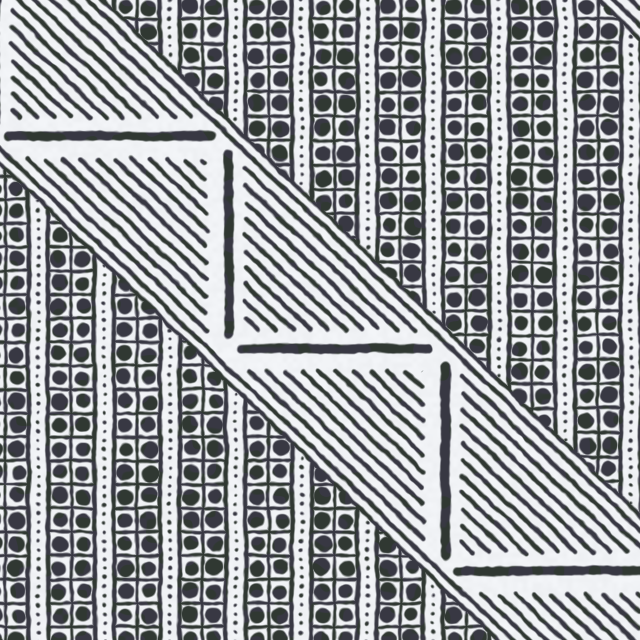
A Shadertoy shader for this pattern:

```glsl
// Hand-inked diagonal stepped band with hatching, over columns of dotted squares.

const float UNITS = 768.0;          // drawing units across the canvas
const float SLOPE = 0.96;           // fall of the band per unit across
const float NORMAL = 0.721;         // vertical to perpendicular distance
const float BAND_TOP = -118.0;      // band edges, as height above the slope line
const float BAND_BOTTOM = 195.0;
const float BAND_PERIOD = 885.0;
const float BAY = 260.0;            // width of one step
const vec3 PAPER = vec3(0.943, 0.951, 0.963);
const vec3 COOL_INK = vec3(0.22, 0.22, 0.263);
const vec3 WARM_INK = vec3(0.188, 0.22, 0.198);

float hash(vec2 p) {
    vec3 q = fract(vec3(p.xyx) * 0.1031);
    q += dot(q, q.yzx + 33.33);
    return fract((q.x + q.y) * q.z);
}

float noise(vec2 p) {
    vec2 i = floor(p), f = fract(p);
    f = f * f * (3.0 - 2.0 * f);
    return mix(mix(hash(i), hash(i + vec2(1, 0)), f.x),
               mix(hash(i + vec2(0, 1)), hash(i + vec2(1, 1)), f.x), f.y);
}

vec2 wobble(vec2 p, float size) {
    return vec2(noise(p / size), noise(p / size + 71.0)) - 0.5;
}

// Signed offset from the nearest multiple of period
float repeated(float x, float period) {
    return x - period * round(x / period);
}

float capsule(vec2 p, vec2 a, vec2 b, float radius) {
    vec2 pa = p - a, ba = b - a;
    return length(pa - ba * clamp(dot(pa, ba) / dot(ba, ba), 0.0, 1.0)) - radius;
}

// Two-wide columns of dotted squares, with a line of small dots between them
float columns(vec2 p, float rowPitch, float rowStart) {
    const float PITCH = 79.0, HALF_PANEL = 27.6;
    float strip = round((p.x - 46.0) / PITCH);
    float x = p.x - 46.0 - strip * PITCH;
    float m = 0.5 * PITCH - abs(x);             // distance from the panel centre
    float y = p.y - rowStart;
    float row = round(y / rowPitch), ry = y - row * rowPitch;
    vec2 cell = vec2(2.0 * strip + step(0.0, x), row);

    vec2 shift = 3.0 * (vec2(hash(cell), hash(cell + 37.0)) - 0.5);
    float radius = mix(8.2, 10.6, hash(cell + 91.0));
    float disc = length(vec2(m - 14.3, ry) + shift) - radius;
    float grid = min(m, 0.5 * rowPitch - abs(ry)) - 2.0;
    grid = max(grid, m - HALF_PANEL);
    float border = abs(m - HALF_PANEL) - 2.7;

    float bead = round(p.y / 11.0);
    float beadSize = mix(1.7, 2.6, hash(vec2(strip, bead)));
    float beads = length(vec2(x + hash(vec2(bead, strip)) - 0.5, repeated(p.y, 11.0))) - beadSize;
    return min(min(disc, grid), min(border, beads));
}

// Round-ended strokes along the band, kept clear of the bars
float hatching(vec2 bay, float height, float bayId) {
    const float COUNT = 14.0, FIRST = BAND_TOP + 17.0;
    const float GAP = (BAND_BOTTOM - 17.0 - FIRST) / COUNT;
    float k = clamp(round((height - FIRST) / GAP), 0.0, COUNT);
    float across = (height - FIRST - k * GAP) * NORMAL;
    vec2 foot = bay - across * NORMAL * vec2(-SLOPE, 1.0);
    float inset = bay.y < 0.0 ? min(foot.x - 19.0, -foot.y - 21.0)
                              : min(foot.y - 27.0, BAY - foot.x - 26.0);
    inset -= 3.0 * hash(vec2(k, bayId + 9.0));
    bool borderLine = k < 0.5 || k > COUNT - 0.5;
    float overrun = borderLine ? 0.0 : max(-1.4 * inset, 0.0);
    return length(vec2(across, overrun)) - 2.7;
}

// Height of the nth step; the steps grow slightly taller
float stepHeight(float n) {
    return 163.0 + 255.0 * n + 6.0 * n * (n - 1.0);
}

// Stepped bars, hatching and border lines of the band
float band(vec2 p, float height) {
    // The leftmost bay is a little wider than the rest
    float x = p.x + 20.0 * (1.0 - smoothstep(0.0, 250.0, p.x)) - 274.5;
    float id = floor(x / BAY);
    float level = stepHeight(id + 1.0);
    float rise = level - stepHeight(id), fall = stepHeight(id + 2.0) - level;
    vec2 bay = vec2(x - id * BAY, p.y - level);

    float flatBar = capsule(bay, vec2(16, 0), vec2(239, 0), 5.5);
    float leftBar = capsule(bay, vec2(0, 22.0 - rise), vec2(0, -18), 5.7);
    float rightBar = capsule(bay, vec2(BAY, 22), vec2(BAY, fall - 18.0), 5.7);
    float bars = min(flatBar, min(leftBar, rightBar));
    return min(bars, hatching(bay, height, id));
}

void mainImage(out vec4 fragColor, in vec2 fragCoord) {
    vec2 p = fragCoord / iResolution.xy;
    p = vec2(p.x, 1.0 - p.y) * UNITS;

    // Unsteady hand
    vec2 q = p + 2.4 * wobble(p, 30.0) + 1.5 * wobble(p + 200.0, 8.0);
    float height = q.y - SLOPE * q.x;
    bool below = height > BAND_BOTTOM;
    float wrap = floor((height - BAND_TOP) / BAND_PERIOD) * BAND_PERIOD;
    height -= wrap;

    float outside = max(BAND_TOP - height, height - BAND_BOTTOM) * NORMAL;
    float other = (BAND_TOP + BAND_PERIOD - height) * NORMAL;
    float panels = below ? columns(q, 28.5, 738.0) : columns(q, 29.2, 8.0);
    float shape = outside > 0.0 ? panels : band(q - vec2(0, wrap), height);
    shape = min(shape, min(abs(outside), abs(other)) - 2.5);
    shape += 0.9 * (noise(p / 5.0) - 0.5);      // uneven ink spread

    float soft = max(1.5, UNITS / iResolution.y);
    float ink = 1.0 - smoothstep(-soft, soft, shape);
    vec3 inkColour = mix(COOL_INK, WARM_INK, smoothstep(0.48, 0.58, noise(p / 14.0)));
    vec3 paper = PAPER + 0.025 * (noise(p / 6.0) - 0.5);
    fragColor = vec4(mix(paper, inkColour, ink), 1.0);
}
```
